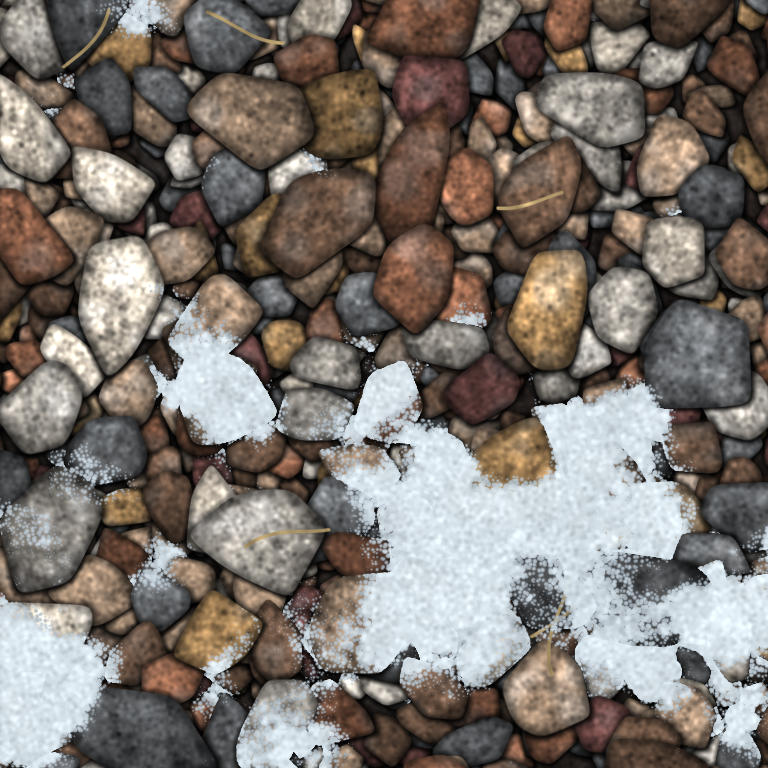
This texture is drawn by a three.js fragment shader. Its source:

```glsl
varying vec2 vUv;

// Stone layers, small at the bottom to large on top
const int LAYERS = 4;
const vec4 LAYER_CELLS = vec4(20.0, 15.0, 11.0, 7.8);
const vec4 LAYER_FILL = vec4(1.0, 0.95, 0.78, 0.46);
const int FACETS = 6;
const float ROUNDNESS = 10.0;
const float EDGE = 0.0019;
const float SHADOW_REACH = 0.013;
const vec2 LIGHT = vec2(-0.35, 0.94);

const vec3 GAP = vec3(0.15, 0.13, 0.12);
const vec3 UMBER = vec3(0.40, 0.31, 0.25);
const vec3 TAUPE = vec3(0.58, 0.49, 0.41);
const vec3 RUST = vec3(0.50, 0.34, 0.26);
const vec3 SLATE = vec3(0.36, 0.37, 0.38);
const vec3 GREY = vec3(0.61, 0.59, 0.56);
const vec3 MAROON = vec3(0.38, 0.25, 0.24);
const vec3 CREAM = vec3(0.76, 0.72, 0.66);
const vec3 OCHRE = vec3(0.62, 0.49, 0.33);
const vec3 STRAW = vec3(0.68, 0.59, 0.41);
const vec3 SNOW = vec3(0.86, 0.91, 0.94);
const vec3 SNOW_SHADE = vec3(0.68, 0.73, 0.77);

const float SNOW_LOW = 0.10;   // threshold near the bottom
const float SNOW_HIGH = 0.92;  // threshold near the top
const int TWIGS = 6;

vec3 hash3(vec2 p) {
  vec3 q = fract(p.xyx * vec3(0.1031, 0.1030, 0.0973));
  q += dot(q, q.yxz + 33.33);
  return fract((q.xxy + q.yzz) * q.zyx);
}

mat2 rotation(float a) {
  return mat2(cos(a), sin(a), -sin(a), cos(a));
}

// Cellular noise: x = signed soft blobs, y = distance to the nearest point
vec2 cellular(vec2 p) {
  vec2 cell = floor(p);
  float blobs = 0.0, nearest = 2.0;
  for (int j = -1; j <= 1; j++)
  for (int i = -1; i <= 1; i++) {
    vec2 c = cell + vec2(float(i), float(j));
    vec3 h = hash3(c);
    vec2 d = p - c - h.xy;
    float w = max(1.0 - dot(d, d), 0.0);
    blobs += (h.z * 2.0 - 1.0) * w * w;
    nearest = min(nearest, length(d));
  }
  return vec2(blobs, nearest);
}

vec3 stoneColour(float h) {
  vec3 c = UMBER;
  c = mix(c, TAUPE, step(0.17, h));
  c = mix(c, RUST, step(0.40, h));
  c = mix(c, SLATE, step(0.51, h));
  c = mix(c, GREY, step(0.69, h));
  c = mix(c, MAROON, step(0.82, h));
  c = mix(c, CREAM, step(0.87, h));
  return mix(c, OCHRE, step(0.94, h));
}

// Rounded irregular polygon: 0 at the centre, 1 on the rim
float stoneShape(vec2 q, vec2 seed) {
  float sum = 0.0;
  for (int k = 0; k < FACETS; k++) {
    vec3 h = hash3(seed + float(k) * 7.3);
    float a = (float(k) + 0.7 * h.x) * 6.2832 / float(FACETS);
    float side = dot(q, vec2(cos(a), sin(a))) / mix(0.70, 1.08, h.y);
    sum += pow(max(side, 0.001), ROUNDNESS);
  }
  return pow(sum, 1.0 / ROUNDNESS);
}

// Paints one layer; carry holds the top stone's texture shift and snow bias
void paintLayer(float n, float cells, float fill, vec2 uv, inout vec3 colour, inout vec3 carry) {
  mat2 turn = rotation(0.4 + n * 0.9);
  vec2 p = turn * uv * cells + n * 37.0;
  vec2 lightDir = turn * LIGHT;
  for (int j = -1; j <= 1; j++)
  for (int i = -1; i <= 1; i++) {
    vec2 seed = floor(p) + vec2(float(i), float(j));
    vec3 place = hash3(seed + 11.0), form = hash3(seed + 53.0), look = hash3(seed + 97.0);
    vec2 d = p - seed - mix(vec2(0.2), vec2(0.8), place.xy);
    float radius = mix(0.50, 0.68, form.x);
    vec2 q = rotation(form.y * 6.2832) * d / radius;
    q.y *= mix(1.0, 1.6, form.z);
    if (place.z > fill || length(q) > 2.4) continue;
    float f = stoneShape(q, seed);
    float rim = (f - 1.0) * radius / cells;
    float lit = dot(d / radius, lightDir);
    float shade = smoothstep(SHADOW_REACH, -0.002, rim) * (0.72 - 0.35 * lit);
    colour *= 1.0 - clamp(shade, 0.0, 0.85);
    // Worn top plane, a tilted flank and a darker rim
    float flank = 0.12 * smoothstep(-0.05, 0.05, q.y + 0.5 * form.x - 0.35 + 0.06 * sin(q.x * 6.0));
    float dome = mix(0.55, 1.06, smoothstep(1.03, 0.68, f)) * (1.0 + 0.20 * lit) - flank;
    vec3 stone = stoneColour(look.x) * mix(0.76, 1.22, look.y) * dome;
    float mask = smoothstep(EDGE, -EDGE, rim);
    colour = mix(colour, stone, mask);
    carry.z = mix(carry.z, look.z - 0.5, mask);
    if (mask > 0.5) carry.xy = look.zx * 9.0;
  }
}

float twigMask(vec2 uv, float id) {
  vec3 h = hash3(vec2(id, 5.0)), g = hash3(vec2(id, 19.0));
  vec2 q = rotation(g.x * 6.2832) * (uv - h.xy);
  q.y += 0.012 * sin(q.x * 30.0 + g.y * 6.0);
  float d = length(vec2(max(abs(q.x) - mix(0.03, 0.08, g.z), 0.0), q.y));
  return smoothstep(0.0035, 0.0012, d);
}

void main() {
  vec3 colour = GAP, carry = vec3(0.0);
  for (int n = 0; n < LAYERS; n++) {
    vec4 pick = vec4(equal(vec4(float(n)), vec4(0.0, 1.0, 2.0, 3.0)));
    paintLayer(float(n), dot(pick, LAYER_CELLS), dot(pick, LAYER_FILL), vUv, colour, carry);
  }

  // Mottled mineral surface
  vec2 grain = cellular(vUv * 180.0);
  float patches = cellular(vUv * 28.0 + carry.xy).x;
  float mottle = cellular(vUv * 80.0 + carry.yx).x;
  colour *= 1.0 + 0.20 * patches + 0.22 * mottle + 0.22 * grain.x;
  float grey = dot(colour, vec3(0.333));
  colour = mix(colour, vec3(grey), 0.4 * smoothstep(0.0, 0.8, patches));

  for (int n = 0; n < TWIGS; n++)
    colour = mix(colour, STRAW * (1.0 + 0.2 * mottle), twigMask(vUv, float(n)));

  // Snow drifts, with crystals breaking up their rims
  vec2 warp = 0.012 * sin(vUv.yx * vec2(31.0, 27.0) + 2.0 * sin(vUv * 17.0));
  float drift = cellular((vUv + warp) * 7.0 + 3.0).x + 0.5 * cellular((vUv + warp) * 15.0).x;
  float threshold = mix(SNOW_LOW, SNOW_HIGH, smoothstep(0.25, 0.75, vUv.y));
  float depth = drift + 0.7 * carry.z - threshold;
  float rough = depth + 0.12 * mottle + 0.36 * (0.45 - grain.y);
  float cover = smoothstep(-0.10, 0.14, rough);
  vec3 snow = mix(SNOW_SHADE, SNOW, smoothstep(-0.05, 0.28, depth + 0.15 * mottle));
  snow *= 1.0 + 0.08 * grain.x + 0.04 * patches;
  colour = mix(colour, snow, cover * 0.96);

  gl_FragColor = vec4(clamp(colour, 0.0, 1.0), 1.0);
}
```
